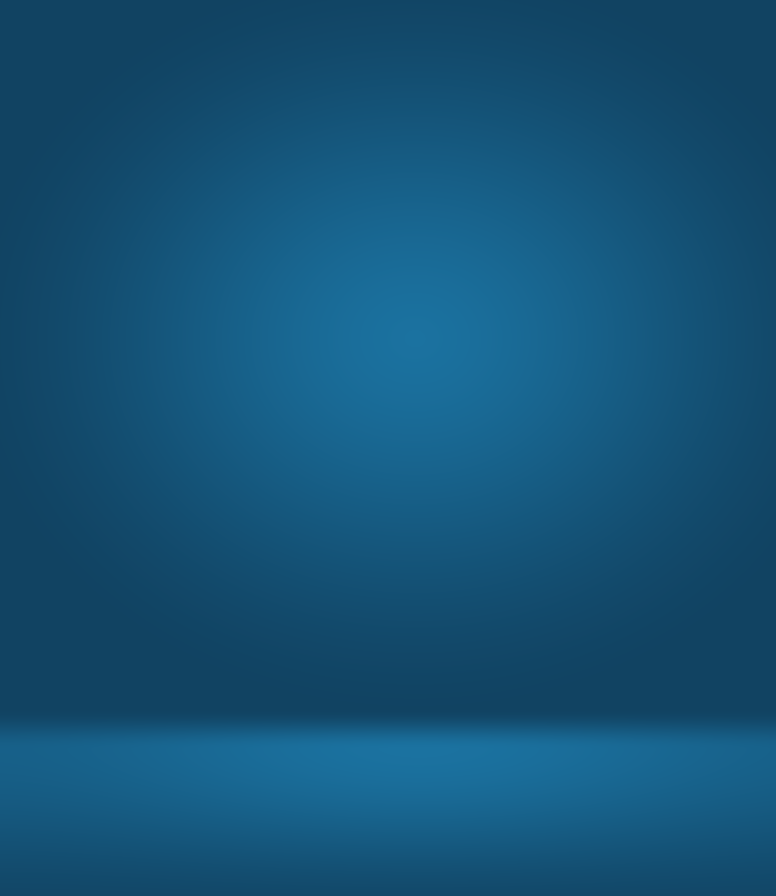
A Shadertoy shader for this background:

```glsl
const vec3 DEEP_BLUE = vec3(0.066, 0.262, 0.385);
const vec3 BRIGHT_BLUE = vec3(0.105, 0.447, 0.628);

// Soft elliptical light: 1 at the centre, 0 at the given radii
float ellipseGlow(vec2 p, vec2 center, vec2 radii) {
    float d = min(length((p - center) / radii), 1.0);
    return mix(1.0 - d, 1.0 - smoothstep(0.0, 1.0, d), 0.6);
}

// Band of light that rises quickly below the horizon, then fades downward
float floorBand(float y, float horizon, float peak) {
    float rise = 1.0 - smoothstep(peak + 0.012, horizon, y);
    float fade = smoothstep(-0.045, peak + 0.015, y);
    return rise * fade;
}

// Dimming toward both sides of the floor
float sideFalloff(float x, float center, float strength) {
    float offset = (x - center) / 0.5;
    return 1.0 - strength * smoothstep(0.0, 1.1, abs(offset));
}

void mainImage(out vec4 fragColor, in vec2 fragCoord) {
    vec2 uv = fragCoord / iResolution.xy;
    float horizon = 0.209;

    // Wall glow
    float wall = ellipseGlow(uv, vec2(0.535, 0.622), vec2(0.575, 0.415));

    // Lit floor
    float ground = floorBand(uv.y, horizon, 0.152)
                 * sideFalloff(uv.x, 0.54, 0.38);

    // Join the two surfaces with a soft horizon
    float wallMask = smoothstep(horizon - 0.02, horizon + 0.004, uv.y);
    float light = max(wall * wallMask, ground);

    fragColor = vec4(mix(DEEP_BLUE, BRIGHT_BLUE, light), 1.0);
}
```
